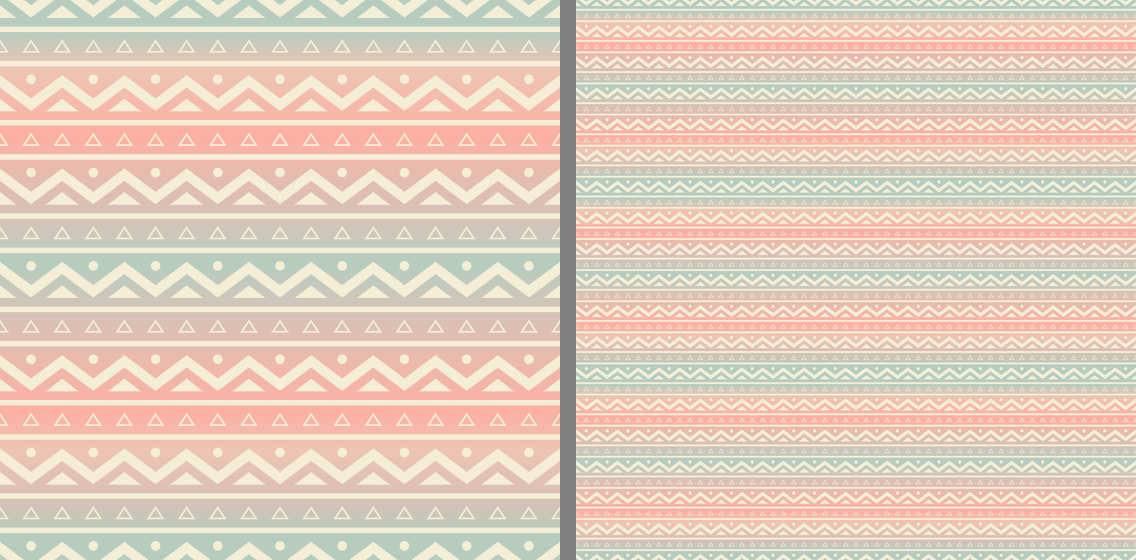
Left, the tile; right, the same tile 3 across and 3 down.
This pattern is drawn by a WebGL 2 fragment shader. Its source:

```glsl
#version 300 es
precision highp float;

uniform vec2 u_resolution;
out vec4 fragColor;

// Linear ramp from 0 at a to 1 at b
float ramp(float a, float b, float x) {
    return clamp((x - a) / (b - a), 0.0, 1.0);
}

// Triangle pointing up, with y running downward from apex to base
float triangle(float x, float y, float apex, float base, float slope) {
    float side = (slope * abs(x) - (y - apex)) / sqrt(1.0 + slope * slope);
    return max(y - base, side);
}

// Vertical wash; starts and ends on the same teal
vec3 background(float y) {
    vec3 teal = vec3(0.71, 0.80, 0.75);
    vec3 peach = vec3(0.93, 0.77, 0.70);
    vec3 pink = vec3(0.99, 0.69, 0.645);
    vec3 rose = vec3(0.92, 0.73, 0.675);
    vec3 dusty = vec3(0.86, 0.75, 0.705);
    vec3 sage = vec3(0.79, 0.785, 0.73);

    vec3 c = mix(teal, peach, ramp(0.055, 0.125, y));
    c = mix(c, pink, ramp(0.125, 0.235, y));
    c = mix(c, rose, ramp(0.255, 0.295, y));
    c = mix(c, dusty, ramp(0.295, 0.365, y));
    c = mix(c, sage, ramp(0.365, 0.425, y));
    c = mix(c, teal, ramp(0.425, 0.465, y));
    c = mix(c, sage, ramp(0.475, 0.525, y));
    c = mix(c, dusty, ramp(0.525, 0.58, y));
    c = mix(c, rose, ramp(0.58, 0.64, y));
    c = mix(c, pink, ramp(0.64, 0.73, y));
    c = mix(c, peach, ramp(0.74, 0.805, y));
    c = mix(c, dusty, ramp(0.805, 0.88, y));
    return mix(c, teal, ramp(0.88, 0.965, y));
}

void main() {
    vec2 uv = gl_FragCoord.xy / u_resolution;
    float down = 1.0 - uv.y;

    // Nine zigzag periods across, six bands of height 1.5 down
    float x = 9.0 * uv.x;
    float y = mod(9.0 * down - 0.4, 1.5) + 0.4;
    float fromPeak = abs(fract(x + 0.5) - 0.5);
    float smallX = 0.5 * (fract(2.0 * x + 0.5) - 0.5);

    // Pair of horizontal bars
    float d = min(abs(y - 0.472), abs(y - 1.023)) - 0.0445;

    // Outlined triangles between the bars, two per period
    float outline = abs(triangle(smallX, y, 0.633, 0.846, 1.5) + 0.014) - 0.014;
    d = min(d, outline);

    // Zigzag, measured across its slope
    float zigzag = 0.8 * (abs(y - 1.307 - 0.75 * fromPeak) - 0.099);
    d = min(d, zigzag);

    // Dots above the valleys, solid triangles below the peaks
    d = min(d, length(vec2(0.5 - fromPeak, y - 1.273)) - 0.077);
    d = min(d, triangle(fromPeak, y, 1.586, 1.79, 0.767));

    float pixel = 9.0 / min(u_resolution.x, u_resolution.y);
    float ink = 1.0 - smoothstep(-0.6 * pixel, 0.6 * pixel, d);
    vec3 cream = vec3(0.955, 0.932, 0.842);
    fragColor = vec4(mix(background(down), cream, ink), 1.0);
}
```
